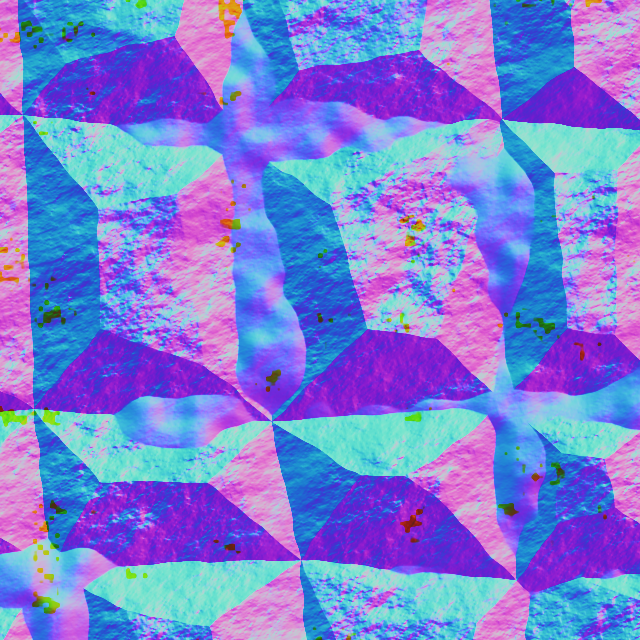
Reproduce this texture map procedurally as a Shadertoy shader.

```glsl
// Tangent-space normal map of a wall of bevelled, rough-hewn stone blocks.
// Each block is the lowest of four side planes and a tilted top; noise slopes
// roughen the stone, and smooth mortar fills the joints up to a wavy level.

float hash(vec2 p) {
    return fract(sin(dot(p, vec2(127.1, 311.7))) * 43758.5);
}

// Value noise: xy = gradient, z = value
vec3 noise(vec2 p) {
    vec2 i = floor(p), f = p - i;
    vec2 u = f * f * f * (f * (f * 6.0 - 15.0) + 10.0);
    vec2 du = 30.0 * f * f * (f - 1.0) * (f - 1.0);
    float a = hash(i), b = hash(i + vec2(1, 0));
    float c = hash(i + vec2(0, 1)), d = hash(i + vec2(1, 1));
    float k = a - b - c + d;
    return vec3(du * (vec2(b - a, c - a) + k * u.yx),
                a + (b - a) * u.x + (c - a) * u.y + k * u.x * u.y);
}

// Softened minimum and maximum of surfaces stored as (gradient, height)
vec3 lower(vec3 a, vec3 b) {
    return mix(a, b, smoothstep(-0.0012, 0.0012, a.z - b.z));
}
vec3 higher(vec3 a, vec3 b) {
    return mix(a, b, smoothstep(-0.0012, 0.0012, b.z - a.z));
}

// Shared corner of the uneven block grid
vec2 corner(vec2 c) {
    vec2 q = c / 3.0 + 0.09 + vec2(0.036, 0.064) * sin(2.0944 * c + vec2(4.12, 2.82));
    q += 0.045 * (vec2(hash(c + 11.3), hash(c + 47.9)) - 0.5);
    return q - vec2(0.08 * (q.y - 0.5), 0.0);
}

// One block: four bevels cut by a tilted top plane
vec3 block(vec2 p, vec2 cell) {
    vec2 center = 0.5 * (corner(cell) + corner(cell + 1.0));
    vec2 tilt = 0.9 * (vec2(hash(cell + 5.2), hash(cell + 23.7)) - 0.5);
    float top = 0.07 + 0.06 * hash(cell + 71.4);
    vec3 surface = vec3(tilt, top + dot(tilt, p - center));
    for (int i = 0; i < 4; i++) {
        int j = (i + 1) % 4;
        vec2 a = corner(cell + vec2(i == 1 || i == 2, i > 1));
        vec2 b = corner(cell + vec2(j == 1 || j == 2, j > 1));
        vec2 inward = normalize(vec2(a.y - b.y, b.x - a.x));
        float steep = 0.75 + 0.45 * hash(cell + 9.1 * float(i));
        surface = lower(surface, steep * vec3(inward, dot(p - a, inward)));
    }
    return surface;
}

vec3 wall(vec2 p) {
    vec3 surface = vec3(0.0, 0.0, -1.0);
    for (int y = -1; y < 3; y++)
        for (int x = -1; x < 3; x++)
            surface = higher(surface, block(p, vec2(x, y)));
    return surface;
}

// Summed slopes of rotated octaves, slightly stretched along a diagonal
vec2 roughSlope(vec2 p) {
    mat2 m = 8.0 * mat2(0.8, -0.5, 0.35, 1.1);
    vec2 slope = vec2(0.0);
    for (int i = 0; i < 6; i++) {
        vec2 grad = noise(m * p + 17.0 * float(i)).xy;
        slope += grad * m / sqrt(abs(determinant(m)));
        m = mat2(1.6, 1.2, -1.2, 1.6) * m;
    }
    return slope;
}

void mainImage(out vec4 fragColor, in vec2 fragCoord) {
    vec2 p = fragCoord / iResolution.y;

    // Stone: facets with slightly ragged edges and patchy roughness
    vec2 ragged = vec2(noise(p * 30.0).z, noise(p * 30.0 + 60.0).z) - 0.5;
    vec3 stone = wall(p + 0.006 * ragged);
    float patchy = noise(p * 9.0 + 31.0).z;
    vec2 slope = -stone.xy + mix(0.2, 0.42, patchy) * roughSlope(p) - vec2(0.08, 0.02);

    // Mortar: soft lumps that rise above the stone near the joints
    vec3 broad = noise(p * 5.0 + 3.7);
    vec3 lumps = noise(p * 22.0 + 8.1);
    float level = 0.12 * broad.z + 0.022 * lumps.z - 0.068;
    vec2 mortarSlope = -0.3 * broad.xy - 0.35 * lumps.xy + 0.05 * roughSlope(p);
    slope = mix(slope, mortarSlope, smoothstep(-0.003, 0.003, level - stone.z));

    // Saturate the slope and encode the normal as colour
    vec2 n = 0.8 * slope / sqrt(dot(slope, slope) + 0.1);
    vec3 color = 0.5 + 0.5 * vec3(n, sqrt(1.0 - dot(n, n)));

    // Sparse pits where the normal turns away and blue vanishes
    float pits = noise(p * vec2(14.0, 20.0) + 90.0).z + 0.35 * noise(p * 110.0).z;
    color.b = mix(color.b, 0.08, smoothstep(1.15, 1.2, pits));

    fragColor = vec4(color, 1.0);
}
```
